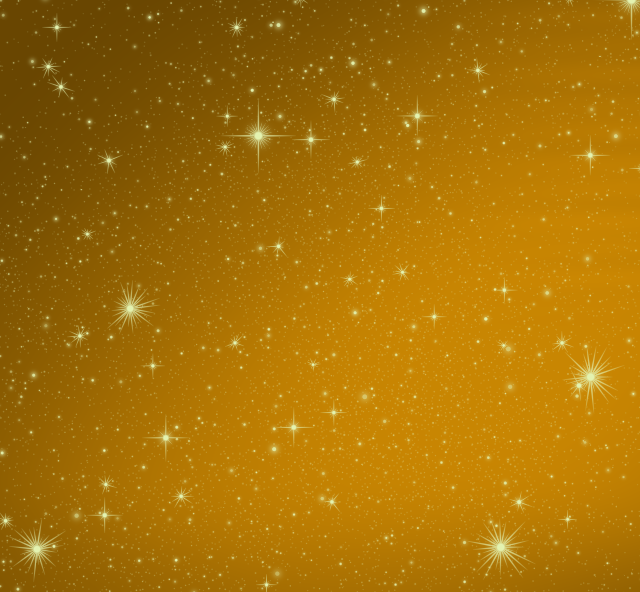
Reproduce this background procedurally as a Shadertoy shader.

```glsl
// Golden night sky: a skewed radial amber gradient with faint streaks, covered
// by cellular layers of dust, small glowing stars and large stars with rays.
// Each grid cell hashes to one star; rays are cells of the polar angle.

const float TAU = 6.28318;

vec3 hash3(vec2 cell) {
    vec3 q = fract(cell.xyx * vec3(0.1031, 0.1030, 0.0973));
    q += dot(q, q.yxz + 33.33);
    return fract((q.xxy + q.yzz) * q.zyx);
}

mat2 rotation(float angle) {
    float c = cos(angle), s = sin(angle);
    return mat2(c, s, -s, c);
}

// Amber light, brightest at the right and darkest at the upper left
vec3 sky(vec2 uv) {
    vec2 q = uv - vec2(0.8, 0.38);
    float r = length(vec2(q.x * 0.8 - q.y * 0.45, q.y * 0.8));
    r += 0.012 * sin(uv.x * 9.0 + 3.0 * sin(uv.y * 5.0)) * sin(uv.y * 7.0 + 1.0);
    float value = mix(0.785, 0.41, smoothstep(0.1, 0.95, r));
    value *= mix(0.88, 1.0, smoothstep(-0.05, 0.2, uv.y));
    // Horizontal streaks near the right edge
    float streak = sin(uv.y * 71.0 + 2.0 * uv.x) + sin(uv.y * 127.0 - 3.0 * uv.x);
    value += 0.007 * streak * smoothstep(0.65, 1.0, uv.x) * smoothstep(0.4, 0.6, uv.y);
    return value * vec3(1.0, 0.667, 0.01);
}

// One round speck per cell, kept away from the cell border
float specks(vec2 p, float cells, float chance, float size, float glow, float px) {
    vec2 g = rotation(cells) * p * cells + cells;
    vec2 cell = floor(g);
    vec3 h = hash3(cell);
    vec3 k = hash3(cell + 71.0);
    float d = length(fract(g) - 0.2 - 0.6 * h.xy) / cells;
    float radius = size * (0.55 + 0.75 * k.x * k.x * k.x);
    float core = 1.0 - smoothstep(radius - px, radius + px, d);
    float halo = glow * exp(-d * d / (radius * radius * 4.0));
    return step(h.z, chance) * max(core, halo) * mix(0.45, 1.0, k.y);
}

// Bright core, soft halo and tapering rays of uneven length
float rayedStar(vec2 p, float reach, float rays, vec3 h, float px) {
    float r = length(p);
    float wild = step(0.45, h.y);
    float turn = (atan(p.y, p.x) / TAU + 0.5) * rays + wild * h.x;
    float id = floor(turn + 0.5);
    float index = mod(id, rays);
    vec3 k = hash3(vec2(index, floor(h.z * 500.0)));
    float offAxis = step(0.5, mod(index, rays / 4.0));
    float span = reach * mix(mix(1.0, 0.4, offAxis), mix(0.4, 1.0, k.x), wild);
    float taper = max(1.0 - r / span, 0.0);
    float across = abs(turn - id - wild * 0.5 * (k.y - 0.5)) * TAU / rays * r;
    float width = 0.022 * reach * taper;
    float ray = (1.0 - smoothstep(width - 0.5 * px, width + px, across)) * sqrt(taper);
    float core = 1.0 - smoothstep(0.07 * reach, 0.17 * reach + px, r);
    float halo = 0.6 * exp(-r * r / (reach * reach * 0.06));
    return max(max(core, halo), 0.85 * ray);
}

// Rayed stars may cross cell borders, so neighbouring cells are searched too
float starLayer(vec2 p, float cells, float chance, float reach, float rays, float px) {
    vec2 g = p * cells + 0.37 * cells;
    vec2 home = floor(g);
    float light = 0.0;
    for (int j = -1; j <= 1; j++)
    for (int i = -1; i <= 1; i++) {
        vec2 cell = home + vec2(i, j);
        vec3 h = hash3(cell + 13.0 * cells);
        vec3 k = hash3(cell + 29.0 * cells);
        if (h.z > chance) continue;
        vec2 offset = (g - cell - 0.1 - 0.8 * h.xy) / cells;
        light = max(light, rayedStar(offset, reach * mix(0.6, 1.15, k.x), rays, k, px));
    }
    return light;
}

void mainImage(out vec4 fragColor, in vec2 fragCoord) {
    vec2 uv = fragCoord / iResolution.xy;
    vec2 p = fragCoord / iResolution.y;
    float px = 1.0 / iResolution.y;

    // Dust drifts: dense at lower centre and in wavy patches
    float patches = 0.5 + 0.25 * (sin(p.x * 9.0 + 4.0 * p.y) + sin(p.y * 11.0 - 5.0 * p.x + 2.0));
    float drift = exp(-5.0 * dot(p - vec2(0.62, 0.36), p - vec2(0.62, 0.36)));
    float density = 0.06 + 0.28 * patches + 0.4 * drift;

    float light = 0.42 * specks(p, 128.0, density, 0.0009, 0.0, px);
    light = max(light, 0.6 * specks(p, 83.0, 0.7 * density, 0.0011, 0.0, px));

    // Small and medium stars
    light = max(light, specks(p, 43.0, 0.2 + 0.25 * patches, 0.0018, 0.2, px));
    light = max(light, specks(p, 27.0, 0.3, 0.0024, 0.35, px));
    light = max(light, specks(p, 15.0, 0.3, 0.0036, 0.55, px));

    // Rayed stars, from many short ones to a few long ones
    light = max(light, starLayer(p, 7.0, 0.5, 0.022, 12.0, px));
    light = max(light, starLayer(p, 5.0, 0.4, 0.036, 8.0, px));
    light = max(light, starLayer(p, 3.0, 0.45, 0.062, 24.0, px));

    vec3 color = mix(sky(uv), vec3(0.89, 0.95, 0.69), clamp(light, 0.0, 1.0));
    fragColor = vec4(color, 1.0);
}
```
